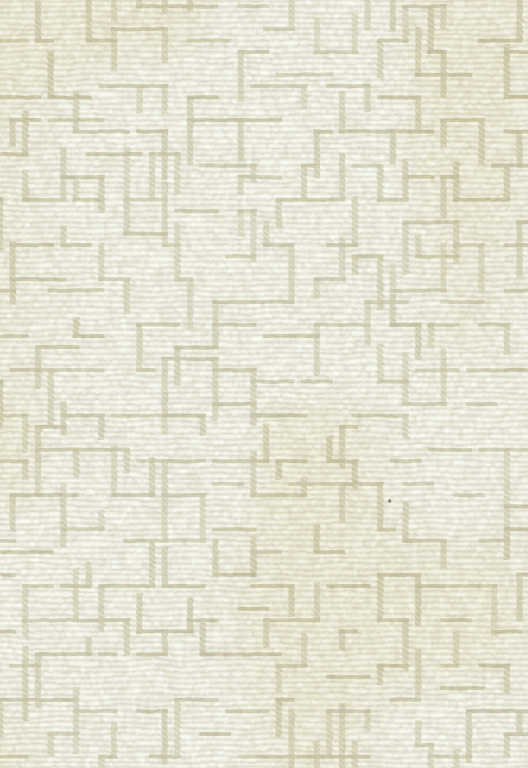
A Shadertoy shader for this pattern:

```glsl
// Lengths are fractions of the canvas height
const float RIB = 0.0074;                    // pitch of the woven ribs
const vec2 CELL = vec2(0.064, 0.054);        // one motif per cell
const vec2 SNAP = vec2(0.0165, 0.0148);      // lattice the strokes lie on
const vec2 BAR_REACH = vec2(0.010, 0.033);   // half length, min and max
const vec2 POST_LENGTH = vec2(0.020, 0.070);
const float BAR_HALF = 0.0025;               // half thickness
const float POST_HALF = 0.0040;
const float POST_CHANCE = 0.55;
const float SPECK_CELL = 0.15;
const float SPECK_CHANCE = 0.09;

const vec3 GROOVE = vec3(0.840, 0.830, 0.745);
const vec3 PEARL = vec3(0.995, 1.000, 0.985);
const vec3 BAR_TAN = vec3(0.790, 0.772, 0.660);
const vec3 POST_DARK = vec3(0.785, 0.770, 0.665);
const vec3 POST_LIGHT = vec3(0.865, 0.855, 0.765);
const vec3 AGED = vec3(0.985, 0.975, 0.945);
const vec3 SPECK = vec3(0.46, 0.43, 0.38);

vec4 hash(vec2 p) {
    vec4 q = fract(p.xyxy * vec4(0.1031, 0.1030, 0.0973, 0.1099));
    q += dot(q, q.wzxy + 33.33);
    return fract((q.xxyz + q.yzzw) * q.zywx);
}

float noise(vec2 p) {
    vec2 i = floor(p), f = fract(p);
    f = f * f * (3.0 - 2.0 * f);
    float low = mix(hash(i).x, hash(i + vec2(1, 0)).x, f.x);
    float high = mix(hash(i + vec2(0, 1)).x, hash(i + vec2(1, 1)).x, f.x);
    return mix(low, high, f.y);
}

vec2 snap(vec2 p) {
    return floor(p / SNAP + 0.5) * SNAP;
}

// Coverage of the box spanning a to b, grown by a margin
float stroke(vec2 p, vec2 a, vec2 b, vec2 margin, float soft) {
    vec2 d = abs(p - 0.5 * (a + b)) - 0.5 * abs(b - a) - margin;
    return 1.0 - smoothstep(-soft, soft, max(d.x, d.y));
}

// Coverage of horizontal bars (x) and of the posts at their ends (y)
vec2 maze(vec2 p, vec2 postPoint, float soft) {
    vec2 cover = vec2(0.0);
    for (int j = -2; j <= 2; j++) {
        float row = floor(p.y / CELL.y) + float(j);
        float shift = hash(vec2(row, 71.0)).x;
        float column = floor(p.x / CELL.x - shift);
        for (int i = -1; i <= 1; i++) {
            vec2 id = vec2(column + float(i), row);
            vec4 r = hash(id + 13.0);
            vec2 node = (id + vec2(shift, 0.0) + 0.5 + 0.6 * (r.xy - 0.5)) * CELL;
            vec2 reach = vec2(mix(BAR_REACH.x, BAR_REACH.y, r.z), 0.0);
            vec2 left = snap(node - reach), right = snap(node + reach);
            float strength = mix(0.7, 1.0, r.w);
            cover.x = max(cover.x, strength * stroke(p, left, right, vec2(POST_HALF, BAR_HALF), soft));

            for (int k = 0; k < 2; k++) {
                vec4 s = hash(id + vec2(200.0 + 90.0 * float(k), 57.0));
                if (s.x > POST_CHANCE) continue;
                vec2 foot = k == 0 ? left : right;
                float rise = mix(POST_LENGTH.x, POST_LENGTH.y, s.y) * (s.z < 0.5 ? -1.0 : 1.0);
                vec2 tip = foot + vec2(0.0, rise);
                cover.y = max(cover.y, strength * stroke(postPoint, foot, tip, vec2(POST_HALF, BAR_HALF), soft));
            }
        }
    }
    return cover;
}

float specks(vec2 p, float soft) {
    vec2 id = floor(p / SPECK_CELL);
    vec4 r = hash(id + 400.0);
    vec2 center = (id + 0.2 + 0.6 * r.xy) * SPECK_CELL;
    float d = length(p - center) - mix(0.0015, 0.0035, r.w);
    return step(r.z, SPECK_CHANCE) * (1.0 - smoothstep(-soft, soft, d));
}

void mainImage(out vec4 fragColor, in vec2 fragCoord) {
    vec2 p = fragCoord / iResolution.y;
    float soft = max(0.0009, 0.6 / iResolution.y);

    // Ribbed ground with uneven stitches
    float rib = p.y / RIB + 0.5 * (noise(p * vec2(25.0, 60.0)) - 0.5);
    float ridge = 0.5 - 0.5 * cos(6.2832 * rib);
    float stitch = noise(vec2(p.x / 0.006, floor(rib) * 17.0));
    float grain = noise(p * vec2(270.0, 340.0));
    float light = 0.40 * ridge + 0.32 * stitch + 0.28 * grain;
    vec3 color = mix(GROOVE, PEARL, light);

    // Posts are twilled and ragged, bars are smooth floats of thread
    float slant = 0.0018 * (fract(rib) - 0.5) + 0.0012 * (grain - 0.5);
    vec2 barPoint = p + vec2(0.0, 0.0012 * (noise(p * vec2(90.0, 40.0)) - 0.5));
    vec2 cover = maze(barPoint, p + vec2(slant, 0.0), soft);
    float twill = 0.5 + 0.5 * cos(6.2832 * (p.y / RIB + p.x / 0.011));
    vec3 post = mix(POST_DARK, POST_LIGHT, 0.6 * twill + 0.4 * grain);
    vec3 bar = BAR_TAN + 0.07 * (stitch - 0.5);
    color = mix(color, post, 0.95 * cover.y);
    color = mix(color, bar, 0.95 * cover.x);

    // Faint aging and stray flecks
    color *= mix(vec3(1.0), AGED, smoothstep(0.5, 0.9, noise(p * 5.0 + 3.0)));
    color = mix(color, SPECK, 0.8 * specks(p, soft));
    fragColor = vec4(clamp(color, 0.0, 1.0), 1.0);
}
```
